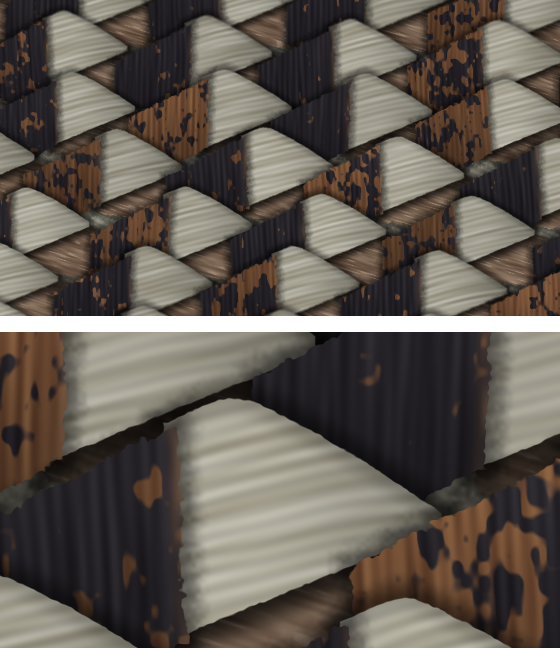
Top: the whole. Bottom: its middle third, enlarged.
A WebGL 1 fragment shader for this pattern:

```glsl
precision highp float;
// Woven basket of folded leaf strips: staggered rows of charred or mottled straps,
// each with a pale ribbed fold on its right and a fibrous brown underside below it.
// Cells are layered back to front in a loop; formulas shape the edges, noise wears them.
uniform vec2 u_resolution;

float hash(vec2 p) {
  vec3 q = fract(p.xyx * 0.1031);
  q += dot(q, q.yzx + 33.33);
  return fract((q.x + q.y) * q.z);
}

float noise(vec2 p) {
  vec2 i = floor(p), f = fract(p);
  f = f * f * (3.0 - 2.0 * f);
  return mix(mix(hash(i), hash(i + vec2(1, 0)), f.x),
             mix(hash(i + vec2(0, 1)), hash(i + vec2(1, 1)), f.x), f.y);
}

float ribs(float t) { return 0.5 + 0.5 * cos(6.2832 * t); }

// Soft contact shadow, then an anti-aliased piece on top.
vec3 layer(vec3 under, vec3 piece, float d, float soft) {
  under *= 1.0 - 0.5 * smoothstep(0.13, -0.01, d);
  return mix(under, piece, smoothstep(soft, -soft, d));
}

vec3 fibreColor(vec2 q, vec2 seed, float belowFold) {
  vec2 along = vec2(q.x + 0.3 * q.y, q.y + 0.28 * q.x);
  float coarse = noise(along * vec2(3.0, 17.0) + seed);
  float fine = noise(along * vec2(7.0, 46.0) + seed);
  vec3 c = mix(vec3(0.30, 0.22, 0.17), vec3(0.60, 0.51, 0.43), 0.55 * coarse + 0.45 * fine);
  c = mix(c, vec3(0.66, 0.58, 0.50), 0.5 * smoothstep(0.76, 0.9, fine));
  return c * mix(0.55, 1.0, smoothstep(0.0, 0.2, belowFold));
}

vec3 foldColor(vec2 q, vec2 seed, float aboveEdge, float belowTop) {
  float t = aboveEdge + 0.09 * q.x * q.x;
  float streak = noise(vec2(q.x * 1.5, t * 25.0) + seed);
  vec3 c = mix(vec3(0.59, 0.57, 0.50), vec3(0.73, 0.72, 0.67), streak);
  c *= 0.91 + 0.1 * ribs(t * 13.0 + 0.3 * noise(q * 3.0 + seed));
  c *= mix(0.78, 1.03, smoothstep(1.75, 0.8, q.x));
  return c * mix(0.82, 1.0, smoothstep(0.0, 0.12, belowTop)) * (0.93 + 0.1 * hash(seed));
}

vec3 strapColor(vec2 q, vec2 id, vec2 seed) {
  float woody = mod(id.x + step(2.5, id.y), 2.0);
  if (id.y < 1.5 && id.x < 2.0) woody = 0.0;
  float grain = noise(vec2(q.x * 30.0, q.y * 2.0) + seed);
  float rib = ribs(q.x * 13.0 + 0.4 * noise(q * 2.0 + seed));
  vec3 wood = mix(vec3(0.33, 0.21, 0.14), vec3(0.56, 0.40, 0.27), 0.6 * grain + 0.25 * rib);
  wood *= 0.75 + 0.3 * hash(seed + 4.0);
  vec3 charcoal = mix(vec3(0.095, 0.085, 0.10), vec3(0.20, 0.19, 0.215), 0.55 * grain + 0.3 * rib);
  // Burn marks: scattered blots on woody straps, near-full cover on the others.
  float blot = 0.6 * noise(q * vec2(9.0, 6.0) + seed) + 0.4 * noise(q * vec2(25.0, 15.0) + seed);
  float burn = mix(0.70, 0.36, woody) + 0.16 * hash(seed + 9.0);
  vec3 c = mix(wood, charcoal, smoothstep(0.07, -0.07, blot - burn));
  // Torn brown fibres along the right edge.
  float torn = smoothstep(0.44, 0.53, q.x) * noise(q * vec2(20.0, 6.0) + seed);
  return mix(c, vec3(0.45, 0.34, 0.26), 0.8 * torn);
}

vec3 drawCell(vec3 col, vec2 q, vec2 id, float soft) {
  vec2 seed = id * vec2(17.3, 29.7) + 60.0;
  q.x += 0.06 * (hash(seed + 3.0) - 0.5);
  q *= 0.96 + 0.12 * hash(seed + 7.0);
  if (q.x < -0.85 || q.x > 2.3 || abs(q.y) > 1.0) return col;
  float rough = 0.05 * (noise(q * 14.0 + seed) - 0.5) + 0.03 * (noise(q * 45.0 + seed) - 0.5);

  // Fibrous underside, tucked below the fold.
  float foldEdge = -0.32 + 0.44 * (q.x - 0.5);
  float fibre = max(max(0.45 - q.x, q.x - 2.1), -0.38 - 0.12 * q.x - q.y);
  fibre = max(fibre, max(q.y - foldEdge - 0.02, q.y - 0.2 + 0.5 * (q.x - 1.7)));
  col = layer(col, fibreColor(q, seed, foldEdge - q.y), fibre + rough, soft);

  // Pale fold: rounded crest falling to a tip on the right.
  float run = q.x - 0.75;
  float foldTop = 0.77 - 0.45 * sqrt(run * run + 0.006) - 0.12 * run * run;
  float fold = max(0.9 * max(q.y - foldTop, foldEdge - q.y), max(0.44 - q.x, q.x - 1.66));
  col = layer(col, foldColor(q, seed, q.y - foldEdge, foldTop - q.y), fold + 0.2 * rough, soft);

  // Strap with slanted top and blunt pointed foot.
  vec2 s = vec2(q.x + 0.12 * (hash(seed + 1.0) - 0.4) * q.y, q.y);
  float top = 0.05 + 0.52 * (s.x + 0.55);
  float foot = -0.62 + max(-0.25 * s.x, 0.55 * s.x);
  float strap = max(max(-0.55 - s.x, s.x - 0.52), 0.9 * max(s.y - top, foot - s.y));
  vec3 c = strapColor(s, id, seed) * mix(0.8, 1.05, smoothstep(-0.6, 0.4, s.y));
  return layer(col, c, strap + 0.7 * rough, soft);
}

void main() {
  // The canvas spans 7.68 by 4.32 units; cells sit 2.0 apart in rows 0.795 apart.
  vec2 p = gl_FragCoord.xy / u_resolution * vec2(7.68, 4.32);
  float blur = 0.012 * smoothstep(0.9, 2.2, abs(p.y - 2.0));
  float soft = 7.68 / u_resolution.x + blur;
  float down = 4.32 - p.y - 0.03 * (p.x - 3.84);
  float nearRow = floor((down - 0.15) / 0.795 + 0.5);

  // Pale strips seen through the gaps.
  float slant = p.y + 0.45 * p.x;
  vec3 col = vec3(0.66, 0.65, 0.58) * (0.86 + 0.12 * ribs(slant * 11.0));
  col *= 0.85 + 0.2 * noise(vec2(p.x, slant * 18.0));

  // Lower rows overlap upper ones; right cells overlap left ones.
  for (int j = -1; j <= 1; j++) {
    float row = nearRow + float(j);
    float start = 0.50 - 0.60 * row + 0.23 * row * row;
    float nearCol = floor((p.x - start + 0.6) / 2.0);
    for (int i = -1; i <= 1; i++) {
      vec2 id = vec2(nearCol + float(i), row);
      vec2 jitter = vec2(0.2, 0.1) * (vec2(hash(id + 40.0), hash(id + 71.0)) - 0.5);
      vec2 center = vec2(start + 2.0 * id.x, 0.15 + 0.795 * row) + jitter;
      col = drawCell(col, vec2(p.x - center.x, center.y - down), id, soft);
    }
  }
  gl_FragColor = vec4(col, 1.0);
}
```
